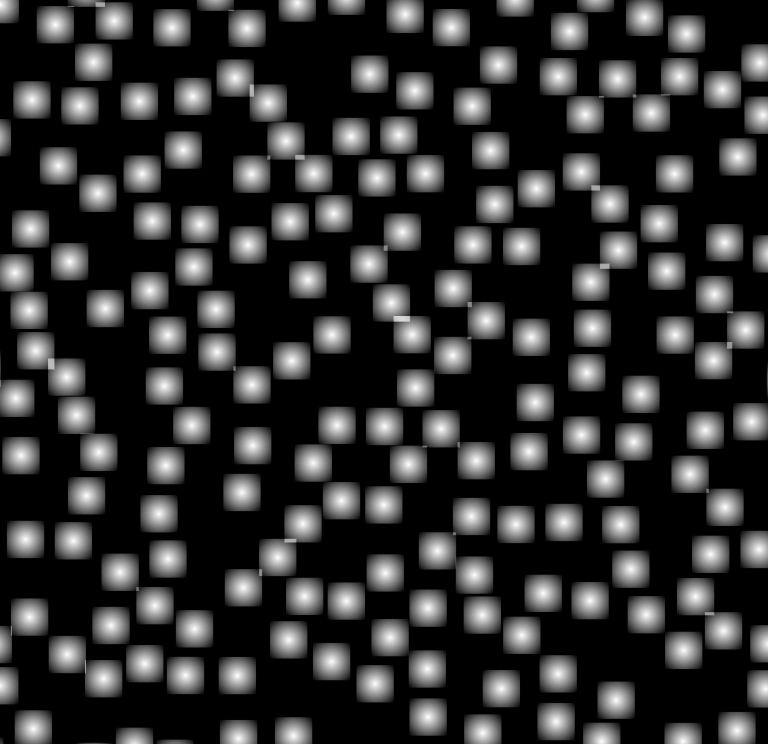
Give the GLSL for this pattern, as a Shadertoy shader.

```glsl
// Scattered axis-aligned squares on black, each with a cone-shaped white glow.
// One random point per cell of a turned grid; two rounds of mutual repulsion
// spread the points out, then the glows are summed where squares overlap.

const float CELLS = 13.0;         // grid cells per canvas height
const float HALF_SIDE = 0.0251;   // half a square, in canvas heights
const float SPACING = 0.84;       // preferred point distance, in cells
const float GRID_TURN = 0.45;     // grid rotation in radians
const float OVERLAP_LIFT = 0.28;  // extra light where squares overlap
const int N = 7;                  // cells per side of the local patch

vec2 hash22(vec2 p) {
    vec3 q = fract(p.xyx * vec3(0.1031, 0.1030, 0.0973));
    q += dot(q, q.yzx + 33.33);
    return fract((q.xx + q.yz) * q.zy);
}

mat2 rotation(float a) {
    float c = cos(a), s = sin(a);
    return mat2(c, s, -s, c);
}

// Half the shift that would part two points to the preferred spacing
vec2 repulsion(vec2 a, vec2 b, float spacing) {
    vec2 d = a - b;
    float len = max(length(d), 1e-4);
    return 0.5 * max(spacing - len, 0.0) * d / len;
}

// Push the points of the patch apart, leaving a border of given width
void relax(inout vec2 pts[N * N], int border, float spacing) {
    vec2 old[N * N] = pts;
    for (int y = border; y < N - border; y++)
    for (int x = border; x < N - border; x++) {
        int k = y * N + x;
        vec2 push = vec2(0.0);
        for (int j = -1; j <= 1; j++)
        for (int i = -1; i <= 1; i++) {
            if (i == 0 && j == 0) continue;
            push += repulsion(old[k], old[k + j * N + i], spacing);
        }
        pts[k] = old[k] + push;
    }
}

// x: brightness of one square, y: its coverage
vec2 glowSquare(vec2 d, float halfSide, float pixel) {
    float edge = halfSide - max(abs(d.x), abs(d.y));
    float mask = clamp(0.5 + edge / pixel, 0.0, 1.0);
    float cone = max(1.0 - length(d) / (halfSide * sqrt(2.0)), 0.0);
    return vec2(cone, 1.0) * mask;
}

void mainImage(out vec4 fragColor, in vec2 fragCoord) {
    float pixel = 1.0 / iResolution.y;
    mat2 turn = rotation(GRID_TURN);
    vec2 p = turn * (fragCoord * pixel) * CELLS;
    vec2 cell = floor(p);
    vec2 local = p - cell;

    // Random points around this cell, relative to its corner
    vec2 pts[N * N];
    for (int k = 0; k < N * N; k++) {
        vec2 offset = vec2(k % N - N / 2, k / N - N / 2);
        pts[k] = offset + mix(vec2(0.03), vec2(0.97), hash22(cell + offset + 71.0));
    }
    relax(pts, 1, SPACING);
    relax(pts, 2, SPACING);

    // Sum the squares of the nine nearest cells
    vec2 total = vec2(0.0);
    for (int y = 2; y < N - 2; y++)
    for (int x = 2; x < N - 2; x++) {
        vec2 d = transpose(turn) * (local - pts[y * N + x]) / CELLS;
        total += glowSquare(d, HALF_SIDE, pixel);
    }
    float light = total.x + OVERLAP_LIFT * max(total.y - 1.0, 0.0);
    fragColor = vec4(vec3(min(light, 1.0)), 1.0);
}
```
